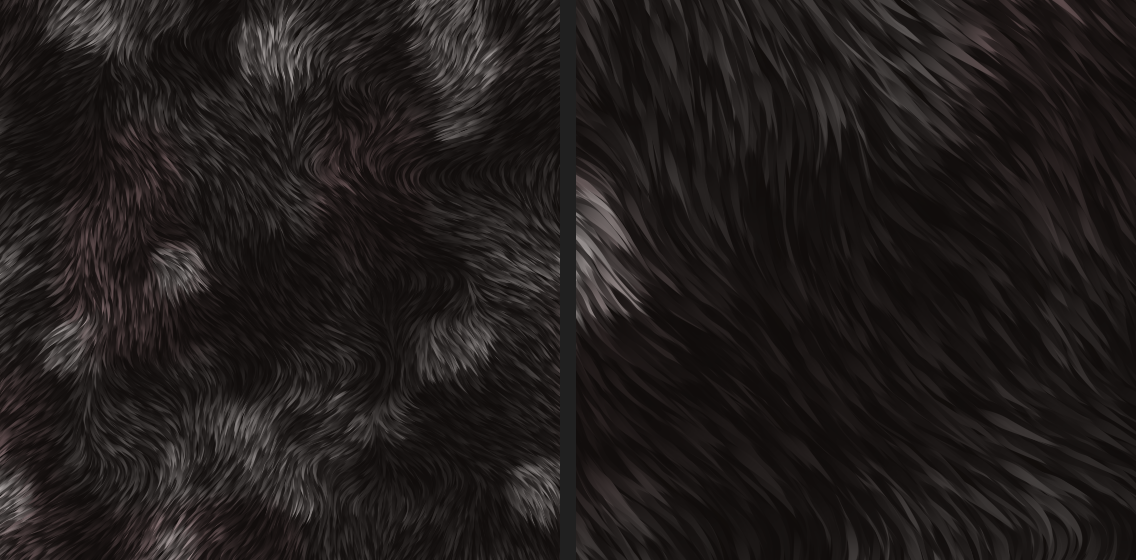
Left: the whole. Right: its middle third, enlarged.
Write a Shadertoy shader that draws this texture.

```glsl
// Dark animal fur with swirling growth and silvery sheen patches.
// Layers of tapered strands, one per jittered cell, are painted over each other;
// a noise field, extrapolated linearly to each strand, bends and lights them.

float hash(vec2 p) {
    return fract(sin(dot(p, vec2(127.1, 311.7))) * 43758.5453);
}

vec4 hash4(vec2 p) {
    vec4 phase = vec4(dot(p, vec2(127.1, 311.7)), dot(p, vec2(269.5, 183.3)),
                      dot(p, vec2(419.2, 371.9)), dot(p, vec2(97.3, 157.1)));
    return fract(sin(phase) * 43758.5453);
}

float noise(vec2 p) {
    vec2 i = floor(p), f = fract(p);
    f = f * f * f * (f * (f * 6.0 - 15.0) + 10.0);
    return mix(mix(hash(i), hash(i + vec2(1, 0)), f.x),
               mix(hash(i + vec2(0, 1)), hash(i + vec2(1, 1)), f.x), f.y);
}

// xy: growth direction, z: sheen level, w: broad light and dark
vec4 furField(vec2 p) {
    float lean = 2.7 * (noise(p * 5.5 + 3.7) - 0.5) + 1.1 * (noise(p * 12.0 + 21.3) - 0.5);
    float drop = -0.75 + 0.9 * (noise(p * 7.0 + 41.9) - 0.5);
    float sheen = 0.72 * noise(p * vec2(6.0, 7.5) + 63.1) + 0.28 * noise(p * 14.0 + 8.6);
    float shade = 0.6 * noise(p * 5.0 + 91.4) + 0.4 * noise(p * 11.0 + 33.2);
    return vec4(lean, drop, sheen, shade);
}

vec3 strandColor(float tone, float warmth) {
    vec3 color = mix(vec3(0.056, 0.042, 0.038), vec3(0.45, 0.43, 0.425), tone);
    return color + vec3(0.10, 0.015, 0.03) * warmth * tone;
}

void mainImage(out vec4 fragColor, in vec2 fragCoord) {
    vec2 p = fragCoord / iResolution.y;
    float pixel = 0.7 / iResolution.y;
    float cellSize = 0.034;

    // Field and its slopes, so strands need no further noise lookups
    float e = 0.004;
    vec4 field = furField(p);
    vec4 slopeX = (furField(p + vec2(e, 0)) - field) / e;
    vec4 slopeY = (furField(p + vec2(0, e)) - field) / e;
    float warmth = smoothstep(0.45, 0.8, noise(p * 4.5 + 55.0));

    vec3 color = vec3(0.065, 0.05, 0.045);
    for (int layer = 0; layer < 28; layer++) {
        vec2 shift = vec2(hash(vec2(layer, 5)), hash(vec2(layer, 9)));
        vec2 cell = floor(p / cellSize + shift);

        for (int y = -1; y <= 1; y++)
        for (int x = -1; x <= 1; x++) {
            vec2 id = cell + vec2(x, y);
            vec4 rnd = hash4(id + float(layer) * vec2(17.0, 31.0));
            vec2 center = (id + rnd.xy - shift) * cellSize;
            vec2 d = p - center;

            // Direction halfway to the strand centre makes it follow the flow
            vec2 flow = field.xy - 0.5 * (slopeX.xy * d.x + slopeY.xy * d.y);
            vec2 dir = normalize(flow + 0.22 * (rnd.zw - 0.5));
            float len = cellSize * mix(0.7, 1.0, rnd.w);
            float along = dot(d, dir) / len;
            if (abs(along) > 1.0) continue;

            // Tapered body, pointed at the tip and fading in at the root
            float across = abs(dir.x * d.y - dir.y * d.x);
            float width = mix(0.0016, 0.003, rnd.z) * (1.0 - along)
                        * smoothstep(-1.0, -0.2, along);
            float cover = 1.0 - smoothstep(width - pixel, width + pixel, across);
            cover *= smoothstep(0.0, 0.0012, width) * smoothstep(-1.0, -0.4, along);
            if (cover <= 0.0) continue;

            // Dull undercoat tone plus silvery highlight
            vec4 local = field - slopeX * d.x - slopeY * d.y;
            float u = fract(rnd.z * 7.31 + rnd.x * 3.17);
            float shade = mix(0.45, 1.6, smoothstep(0.25, 0.75, local.w));
            float sheen = smoothstep(0.6, 0.84, local.z + 0.07 * (rnd.w - 0.5));
            float tone = mix(0.03, 0.46, u * u) * shade + sheen * mix(0.15, 0.95, u);
            tone *= mix(0.4, 1.1, smoothstep(-0.9, 0.1, along));
            color = mix(color, strandColor(tone, warmth * (1.0 - sheen)), cover * 0.85);
        }
    }
    fragColor = vec4(color, 1.0);
}
```
